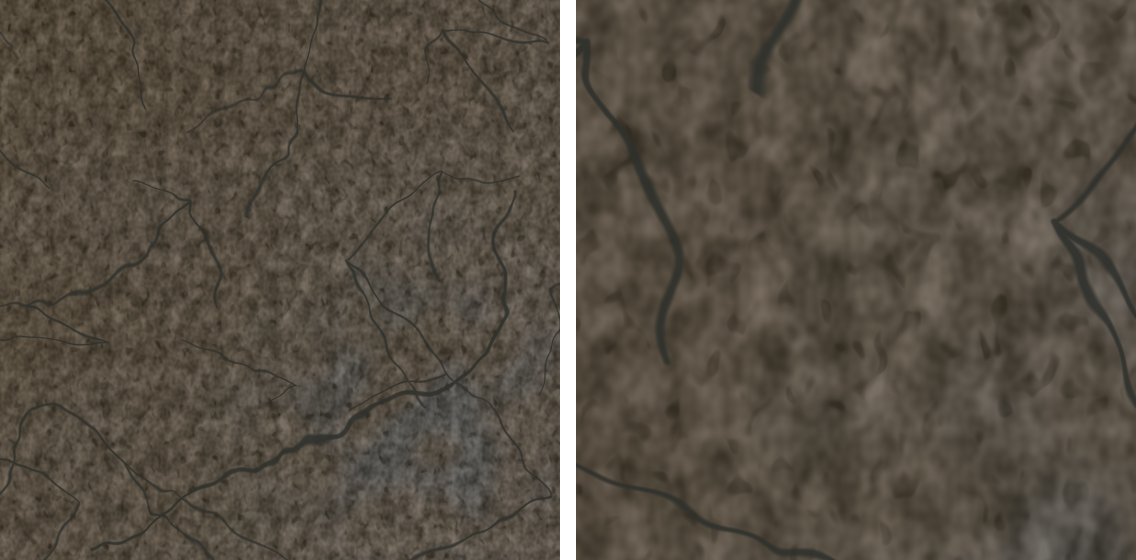
Left, the full canvas; right, a detail of the centre.
This texture is drawn by a Shadertoy shader. Its source:

```glsl
// Weathered brown-grey stone wall crossed by a branching web of thin dark cracks.

const float PI = 3.14159;
const float NO_REPEAT = 512.0;      // noise period that never shows
const float TILES = 10.0;           // repeats of the stone grain per canvas
const float CRACK_CELLS = 7.0;      // crack nodes per canvas side

const vec3 STONE_DARK  = vec3(0.225, 0.197, 0.153);
const vec3 STONE_LIGHT = vec3(0.450, 0.408, 0.360);
const vec3 CRACK_COLOR = vec3(0.185, 0.190, 0.175);
const vec3 BROWN_TINT  = vec3(0.94, 0.92, 0.86);
const vec3 GREY_TINT   = vec3(1.06, 1.08, 1.13);
const vec3 SLATE_TINT  = vec3(0.96, 1.01, 1.04);

vec2 hash2(vec2 p) {
    vec3 q = fract(p.xyx * vec3(0.1031, 0.1030, 0.0973));
    q += dot(q, q.yzx + 33.33);
    return fract((q.xx + q.yz) * q.zy);
}

float cornerSlope(vec2 corner, vec2 offset, vec2 period, float seed) {
    float angle = 2.0 * PI * hash2(mod(corner, period) + seed).x;
    return dot(vec2(cos(angle), sin(angle)), offset);
}

// Gradient noise, about -0.7 to 0.7, repeating after the given period
float gradientNoise(vec2 p, vec2 period, float seed) {
    vec2 i = floor(p), f = fract(p);
    vec2 u = f * f * f * (f * (f * 6.0 - 15.0) + 10.0);
    vec2 e = vec2(1.0, 0.0);
    float low  = mix(cornerSlope(i, f, period, seed),
                     cornerSlope(i + e.xy, f - e.xy, period, seed), u.x);
    float high = mix(cornerSlope(i + e.yx, f - e.yx, period, seed),
                     cornerSlope(i + e.xx, f - e.xx, period, seed), u.x);
    return mix(low, high, u.y);
}

float freeNoise(vec2 p, float seed) {
    return gradientNoise(p, vec2(NO_REPEAT), seed);
}

float tiledNoise(vec2 uv, vec2 cells, float seed) {
    return gradientNoise(uv * TILES * cells, cells, seed);
}

vec2 warp(vec2 p, float frequency, float amount, float seed) {
    return p + amount * vec2(freeNoise(p * frequency, seed),
                             freeNoise(p * frequency, seed + 31.0));
}

// Distance to a line that widens from a to b; negative inside
float taperedLine(vec2 p, vec2 a, vec2 b, float startWidth, float endWidth) {
    vec2 ab = b - a;
    float t = clamp(dot(p - a, ab) / dot(ab, ab), 0.0, 1.0);
    return length(p - a - ab * t) - mix(startWidth, endWidth, t);
}

vec2 crackNode(vec2 cell) {
    return (cell + 0.1 + 0.8 * hash2(cell + 70.0)) / CRACK_CELLS;
}

// Each node grows one crack to a neighbour, so cracks merge into trees
float crackWeb(vec2 p) {
    vec2 home = floor(p * CRACK_CELLS);
    float d = 1.0;
    for (int y = -1; y <= 0; y++)
    for (int x = -1; x <= 1; x++) {
        vec2 cell = home + vec2(x, y);
        vec2 choice = hash2(cell + 140.0);
        if (choice.y < 0.13) continue;
        float angle = floor(choice.x * 4.0) * PI / 4.0;
        vec2 next = cell + round(vec2(cos(angle), sin(angle)));
        float width = mix(0.0016, 0.0029, choice.y);
        d = min(d, taperedLine(p, crackNode(cell), crackNode(next), 0.75 * width, width));
    }
    return d;
}

float mainCrack(vec2 p) {
    vec2 fork = vec2(0.87, 0.35);
    float rising = taperedLine(p, vec2(0.16, 0.02), fork, 0.0030, 0.0042);
    float upper  = taperedLine(p, vec2(0.91, 0.66), fork, 0.0022, 0.0042);
    return min(rising, upper);
}

// Stone brightness around 0.5: flakes, vertical streaks, relief and pits
float stoneTone(vec2 uv) {
    vec2 grain = warp(uv, 45.0, 0.008, 5.0);
    float tone = 0.5;
    tone += 0.36 * tiledNoise(uv, vec2(3.0, 2.0), 11.0);
    tone += 0.32 * tiledNoise(grain, vec2(7.0, 4.0), 17.0);
    tone += 0.34 * freeNoise(grain * vec2(34.0, 26.0), 23.0);
    tone += 0.36 * freeNoise(grain * vec2(78.0, 60.0), 29.0);
    tone += 0.30 * freeNoise(uv * vec2(150.0, 120.0), 37.0);
    vec2 lightStep = vec2(-0.003, 0.004);
    tone += 0.28 * (freeNoise(grain * 52.0, 41.0) - freeNoise((grain + lightStep) * 52.0, 41.0));
    float pits = tiledNoise(grain, vec2(9.0, 6.0), 47.0) + 0.5 * freeNoise(uv * 40.0, 53.0);
    return tone - 0.30 * smoothstep(0.22, 0.50, pits) + 0.02;
}

void mainImage(out vec4 fragColor, in vec2 fragCoord) {
    vec2 uv = fragCoord / iResolution.y;

    // Stone, browner at the upper left and greyer at the lower right
    vec3 color = mix(STONE_DARK, STONE_LIGHT, clamp(stoneTone(uv), -0.1, 1.1));
    float region = 0.5 + 0.55 * (uv.x - 0.5) - 0.35 * (uv.y - 0.5);
    region += 0.35 * freeNoise(uv * 4.0, 59.0);
    color *= mix(BROWN_TINT, GREY_TINT, clamp(region, 0.0, 1.0));

    // Slate patches
    float slate = smoothstep(0.45, 0.0, length(uv - vec2(0.75, 0.25)));
    slate *= smoothstep(-0.25, 0.35, freeNoise(uv * 9.0, 61.0));
    color = mix(color, dot(color, vec3(0.3, 0.6, 0.1)) * SLATE_TINT, 0.65 * slate);

    // Cracks
    vec2 bent = warp(warp(uv, 6.0, 0.055, 67.0), 24.0, 0.013, 83.0);
    float crack = min(crackWeb(bent), mainCrack(bent));
    float soft = 0.0012 + 0.5 / iResolution.y;
    color = mix(color, CRACK_COLOR, 0.88 * smoothstep(soft, -soft, crack));

    fragColor = vec4(color, 1.0);
}
```
